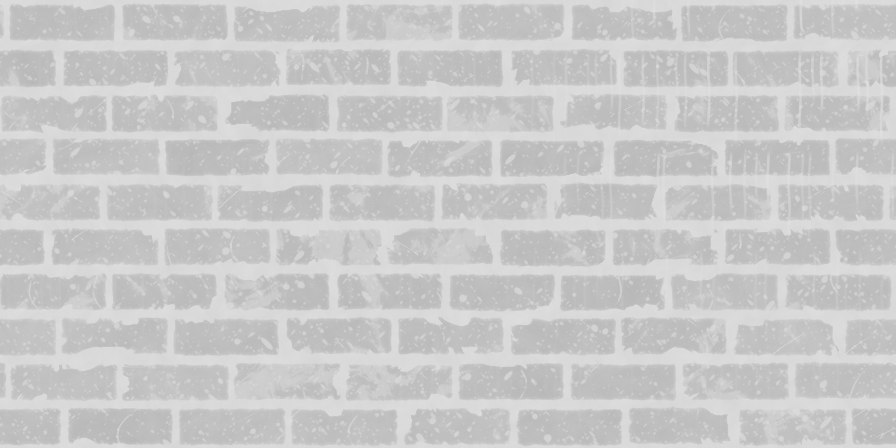
This texture is drawn by a WebGL 2 fragment shader. Its source:

```glsl
#version 300 es
precision highp float;
// Pale grey whitewashed brick wall: ten running-bond courses, chipped, speckled and streaked.
uniform vec2 u_resolution;
out vec4 fragColor;

float hash(vec2 p) {
  vec3 h = fract(vec3(p.xyx) * 0.1031);
  h += dot(h, h.yzx + 33.33);
  return fract((h.x + h.y) * h.z);
}

// Layered, rotated and bent sines, about -1 to 1.
float waves(vec2 p) {
  float sum = 0.0, amp = 0.6;
  for (int i = 0; i < 5; i++) {
    p = mat2(0.8, 0.6, -0.6, 0.8) * p * 1.7 + 0.9 * sin(p.yx * 1.3 + float(i));
    sum += amp * sin(p.x) * cos(p.y);
    amp *= 0.72;
  }
  return sum;
}

// Cellular noise: distance to the nearest point and that point's random value.
vec2 cells(vec2 p) {
  vec2 nearest = vec2(9.0, 0.0);
  for (int y = -1; y <= 1; y++)
    for (int x = -1; x <= 1; x++) {
      vec2 id = floor(p) + vec2(x, y);
      vec2 point = id + 0.15 + 0.7 * vec2(hash(id), hash(id + 71.3));
      float d = length(p - point);
      if (d < nearest.x) nearest = vec2(d, hash(id + 19.7));
    }
  return nearest;
}

// Round paint flecks; only the upper share of cells carry one.
float flecks(vec2 p, float scale, float share, float radius, float aa) {
  vec2 c = cells(p * scale + 0.25 * sin(p.yx * scale * 2.3));
  float r = radius * smoothstep(1.0 - share, 1.0, c.y);
  return (1.0 - smoothstep(r - aa * scale, r + aa * scale, c.x)) * step(1.0 - share, c.y);
}

float roundedBox(vec2 p, vec2 halfSize, float r) {
  vec2 q = abs(p) - halfSize + r;
  return length(max(q, 0.0)) + min(max(q.x, q.y), 0.0) - r;
}

// Thin vertical runs of paint, each with its own place, length and strength.
float drips(vec2 p, float aa) {
  vec2 id = floor(p * vec2(4.0, 0.45));
  vec2 f = fract(p * vec2(4.0, 0.45));
  float rnd = hash(id + 5.0);
  float x = abs(f.x - 0.2 - 0.6 * hash(id + 11.0) - 0.05 * sin(p.y * 5.0)) / 4.0;
  float line = 1.0 - smoothstep(0.012, 0.012 + 1.5 * aa, x);
  float span = smoothstep(0.0, 0.15, f.y - 0.5 * hash(id + 23.0)) * smoothstep(1.0, 0.9, f.y);
  return line * span * step(0.5, rnd) * rnd;
}

void main() {
  // One unit is one course: the wall is 20 wide and 10 high.
  vec2 p = gl_FragCoord.xy / u_resolution * vec2(20.0, 10.0);
  float aa = 10.0 / u_resolution.y;

  // Courses counted from the top, eight bricks each, with a wandering half-brick offset.
  float down = 9.98 - p.y;
  float course = floor(down);
  float offset = 0.5 * mod(course, 2.0) + 0.08 * cos(0.628 * (course + 1.0));
  float along = p.x / 2.5 - offset;
  vec2 id = vec2(mod(floor(along), 8.0), course);
  float tone = hash(id + 3.1), wear = hash(id + 47.0);

  // Ragged brick outline with broken corners and edges.
  vec2 q = vec2((fract(along) - 0.5) * 2.5, 0.5 - fract(down));
  q += 0.05 * (vec2(hash(id + 8.0), hash(id + 13.0)) - 0.5);
  float rough = waves(p * 4.0);
  float d = roundedBox(q, vec2(1.155 + 0.03 * tone, 0.395), 0.07) + 0.022 * rough;
  float broken = smoothstep(0.35, 0.95, waves(p * 0.9 + id * 3.7));
  d += 0.3 * broken * smoothstep(-0.28, 0.0, d);
  float brick = 1.0 - smoothstep(-aa, aa, d);

  // Brick face: faint clouds and a paler rim.
  float cloud = waves(p * 1.1 + 20.0);
  float face = 0.748 + 0.02 * (tone - 0.5) + 0.012 * cloud + 0.007 * rough;
  face += 0.03 * smoothstep(-0.09, 0.0, d);

  // Worn bricks keep a mottled coat of old plaster.
  float coat = smoothstep(0.0, 0.5, cloud + 0.4 * rough + 1.6 * (wear - 0.85));
  face = mix(face, 0.815 + 0.012 * rough, 0.75 * coat);

  // Flecks, hairline scratches and drips.
  float specks = flecks(p, 2.3, 0.3, 0.2, aa);
  specks = max(specks, 0.85 * flecks(p + 31.0, 5.5, 0.35, 0.28, aa));
  specks = max(specks, 0.7 * flecks(p + 57.0, 11.0, 0.3, 0.35, aa));
  float bend = p.x * 2.2 + 0.7 * sin(p.y * 3.0 + tone * 9.0) + tone * 6.0;
  float hair = abs(sin(bend + p.y * (wear - 0.5) * 6.0)) / 2.2;
  float scratch = (1.0 - smoothstep(0.008, 0.008 + 1.2 * aa, hair));
  scratch *= smoothstep(0.15, 0.6, waves(p * 1.4 + 9.0));
  float wet = smoothstep(9.0, 17.0, p.x) * smoothstep(1.0, 8.0, p.y);
  float run = drips(p, aa) * (0.12 + 0.88 * wet);
  face = mix(face, 0.855, clamp(0.75 * specks + 0.6 * scratch + 0.8 * run, 0.0, 0.9));

  // Mortar: smooth pale plaster with soft mottling.
  float mortar = 0.852 + 0.009 * waves(p * 1.7 + 40.0) + 0.006 * rough + 0.02 * run;
  fragColor = vec4(vec3(mix(mortar, face, brick)), 1.0);
}
```
